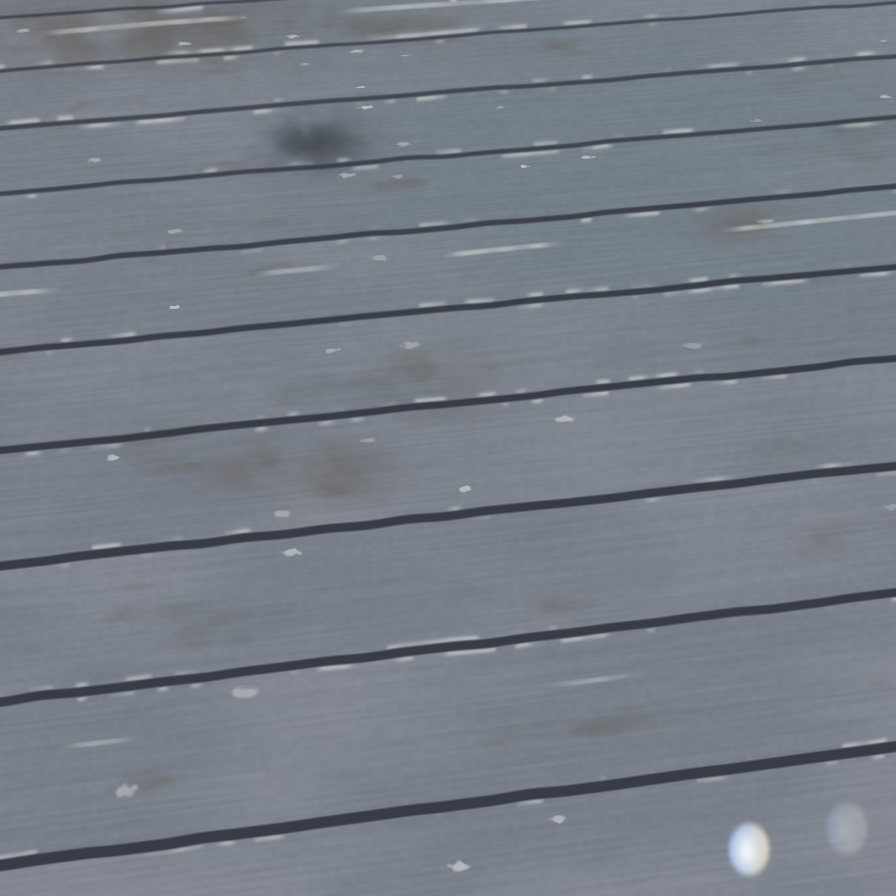
A WebGL 2 fragment shader for this texture:

```glsl
#version 300 es
precision highp float;
// Weathered blue-grey deck boards receding in perspective, with dark gaps, paint chips and stains.

#define FIRST_GAP 0.0781   // depth of gap zero at the left edge
#define NEAR_SCALE 0.0566  // board spacing at the far edge
#define PERSPECTIVE 0.0563 // growth of spacing toward the viewer
#define TILT 0.0704        // rise of the gaps from left to right
#define FAN 0.0645         // extra rise of nearer gaps
#define GAP_WIDTH 0.0050
#define CHIP_DENSITY 0.34
#define GRAIN 0.030
#define STAIN 0.55

uniform vec2 u_resolution;
out vec4 outColor;

const vec3 SLATE = vec3(0.470, 0.498, 0.540);
const vec3 PALE = vec3(0.512, 0.532, 0.572);
const vec3 TEAL = vec3(0.445, 0.495, 0.530);
const vec3 BROWN = vec3(0.400, 0.385, 0.370);
const vec3 SOOT = vec3(0.270, 0.290, 0.320);
const vec3 GAP = vec3(0.205, 0.220, 0.265);
const vec3 BARE = vec3(0.730, 0.745, 0.750);

float hash(vec2 p) {
  return fract(sin(dot(p, vec2(127.1, 311.7))) * 43758.5);
}

float noise(vec2 p) {
  vec2 i = floor(p), f = fract(p);
  f = f * f * (3.0 - 2.0 * f);
  return mix(mix(hash(i), hash(i + vec2(1, 0)), f.x),
             mix(hash(i + vec2(0, 1)), hash(i + vec2(1, 1)), f.x), f.y);
}

float fbm(vec2 p) {
  float sum = 0.0, amp = 0.5;
  for (int i = 0; i < 4; i++) {
    sum += amp * noise(p);
    p = p * 2.03 + 17.3;
    amp *= 0.5;
  }
  return sum;
}

// Soft spot, 1 at the centre
float blob(vec2 p, vec2 centre, vec2 radius) {
  vec2 v = (p - centre) / radius;
  return exp(-dot(v, v));
}

// Ragged flakes, one candidate per cell of the board plane
float chips(vec2 plane, float x) {
  float density = CHIP_DENSITY * mix(0.2, 1.0, blob(vec2(x, 0.0), vec2(0.4, 0.0), vec2(0.25, 1.0)));
  vec2 cell = floor(plane);
  float present = step(hash(cell + 3.7), density);
  vec2 centre = 0.25 + 0.5 * vec2(hash(cell + 11.3), hash(cell + 23.9));
  vec2 v = (fract(plane) - centre) / vec2(0.15, 0.085);
  float size = mix(0.45, 1.0, hash(cell + 41.1));
  float ragged = length(v) + 0.6 * (noise(plane * 17.0) - 0.5);
  return present * (1.0 - smoothstep(size * 0.5, size * 1.2, ragged)) * mix(0.4, 1.0, hash(cell + 7.7));
}

// Bright droplet with a cool left rim and a warm right rim
vec3 droplet(vec3 col, vec2 p, vec2 centre, float strength) {
  vec2 v = (p - centre) / vec2(0.025, 0.032);
  float r = length(v);
  vec3 tint = mix(vec3(0.62, 0.73, 0.90), vec3(0.84, 0.82, 0.75), smoothstep(-0.8, 0.8, v.x));
  tint = mix(tint, vec3(0.96, 0.98, 1.0), blob(v, vec2(-0.1, 0.05), vec2(0.55, 0.65)));
  return mix(col, tint, strength * (1.0 - smoothstep(0.7, 1.1, r)));
}

void main() {
  vec2 p = gl_FragCoord.xy / u_resolution;
  p.y = 1.0 - p.y;

  // Board plane: depth is the height at the left edge, row counts the gaps
  float depth = (p.y + TILT * p.x) / (1.0 - FAN * p.x);
  float scale = NEAR_SCALE + PERSPECTIVE * depth;
  float row = (depth - FIRST_GAP) / scale;
  float board = floor(row), nearest = floor(row + 0.5);
  float spacing = scale * scale / (NEAR_SCALE + PERSPECTIVE * FIRST_GAP);
  vec2 along = vec2(p.x * 0.1 / scale, row);

  // Painted wood: broad patches, tone of each board, fine streaks
  float patches = fbm(p * vec2(4.0, 7.0) + board * 3.1);
  float streaks = fbm(along * vec2(9.0, 42.0)) - 0.47;
  vec3 col = mix(SLATE, PALE, smoothstep(0.3, 0.7, patches + 0.15 * (hash(vec2(board, 5.0)) - 0.5)));
  col = mix(col, TEAL, 0.6 * blob(p, vec2(0.72, 0.2), vec2(0.45, 0.24)));
  col += GRAIN * (1.6 * streaks + 0.6 * (noise(p * 170.0) - 0.5));

  // Worn brown areas and sooty knots
  float mottled = smoothstep(0.25, 0.7, fbm(p * vec2(24.0, 32.0)));
  float worn = blob(p, vec2(0.33, 0.53), vec2(0.10, 0.035)) + blob(p, vec2(0.50, 0.425), vec2(0.07, 0.035))
             + blob(p, vec2(0.12, 0.03), vec2(0.30, 0.05)) + 0.7 * blob(p, vec2(0.83, 0.25), vec2(0.05, 0.02));
  worn += 0.6 * smoothstep(0.62, 0.8, fbm(along * vec2(5.0, 3.0) + 8.0));
  col = mix(col, BROWN, STAIN * min(worn, 1.0) * (0.4 + mottled));
  float knots = blob(p, vec2(0.35, 0.16), vec2(0.055, 0.03)) + 0.6 * blob(p, vec2(0.936, 0.141), vec2(0.014, 0.008));
  col = mix(col, SOOT, min(knots, 1.0) * (0.3 + 0.6 * mottled));

  // Scattered chips and a broken scratch on every fourth board
  float bare = chips(along * vec2(10.0, 2.0), p.x);
  float scratchRow = 0.36 + 0.06 * (noise(vec2(p.x * 5.0, board)) - 0.5);
  float scratch = 1.0 - smoothstep(0.001, 0.0045, abs(fract(row) - scratchRow) * spacing);
  scratch *= step(2.5, mod(board, 4.0)) * smoothstep(0.35, 0.65, noise(vec2(p.x * 9.0, board + 2.0)));
  bare = max(bare, scratch * (0.4 + 0.5 * noise(p * 60.0)));

  // Gaps with slightly uneven edges, fringed by flaked paint
  float wobble = 0.0022 * (noise(vec2(p.x * 22.0, nearest * 7.0)) - 0.5);
  float offset = (row - nearest) * spacing + wobble;
  float halfWidth = (0.0016 + GAP_WIDTH * depth) * mix(0.85, 1.15, hash(vec2(nearest, 9.0)));
  float side = sign(offset);
  float fringe = blob(vec2(abs(offset), 0.0), vec2(halfWidth + 0.003, 0.0), vec2(0.003, 1.0));
  float flaked = smoothstep(0.6, 0.85, 0.6 * noise(vec2(p.x * 55.0, nearest * 5.0 + side))
               + 0.4 * noise(vec2(p.x * 8.0, nearest + side * 3.0)));
  bare = max(bare, 0.8 * fringe * flaked);
  col = mix(col, BARE, bare);
  float gap = 1.0 - smoothstep(halfWidth - 0.0015, halfWidth + 0.002, abs(offset));
  col = mix(col, GAP, gap * mix(0.75, 0.95, smoothstep(0.0, 0.5, depth)));

  col = droplet(col, p, vec2(0.836, 0.948), 0.95);
  col = droplet(col, p, vec2(0.945, 0.925), 0.30);
  outColor = vec4(clamp(col, 0.0, 1.0), 1.0);
}
```
